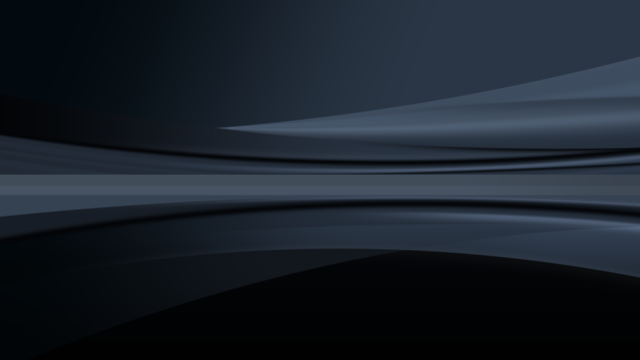
Give the GLSL for this background, as a Shadertoy shader.

```glsl
const vec3 INK = vec3(0.008, 0.014, 0.022);
const vec3 NIGHT = vec3(0.012, 0.040, 0.060);
const vec3 SLATE = vec3(0.165, 0.210, 0.270);
const vec3 STEEL = vec3(0.255, 0.315, 0.390);
const vec3 SILVER = vec3(0.380, 0.450, 0.560);

// Parabola through heights at the left, centre and right of the canvas
float arc(float x, float left, float mid, float right) {
    return left * (1.0 - x) * (1.0 - 2.0 * x)
         + 4.0 * mid * x * (1.0 - x)
         + right * x * (2.0 * x - 1.0);
}

// Antialiased mask of the area above an edge
float above(float d, float soft) {
    return smoothstep(-soft, soft, d);
}

// Soft line with separate falloff over and under it
float streak(float d, float over, float under) {
    float t = d / (d > 0.0 ? over : under);
    return exp(-t * t);
}

float hash(float n) {
    return fract(sin(n * 91.7) * 437.5);
}

float noise(float t) {
    float f = fract(t);
    return mix(hash(floor(t)), hash(floor(t) + 1.0), f * f * (3.0 - 2.0 * f));
}

// Diagonal dusk gradient
vec3 backdrop(vec2 p) {
    float t = smoothstep(0.08, 0.68, p.x + 0.22 * (0.85 - p.y));
    return mix(NIGHT, SLATE, t);
}

// Bright wedge opening to the right
vec3 wedge(vec2 p, float top, float bottom) {
    float t = clamp((p.y - bottom) / max(top - bottom, 0.01), 0.0, 1.0);
    vec3 col = mix(SLATE * 0.85, STEEL, smoothstep(0.0, 0.45, t));
    col *= 0.94 + 0.12 * noise(t * 9.0 + p.x * 2.0);
    float fold = p.y - arc(p.x, 0.52, 0.665, 0.727);
    float fade = smoothstep(0.55, 0.85, p.x);
    col *= 1.0 - 0.25 * fade * streak(fold, 0.006, 0.025);
    float sheen = p.y - arc(p.x, 0.60, 0.635, 0.675);
    return col + 0.045 * streak(sheen, 0.018, 0.025);
}

// Ribbons between the upper edge and the central bar
vec3 upperRibbons(vec2 p, float edge, float crease) {
    vec3 veil = mix(INK, SLATE * 0.92, smoothstep(-0.05, 0.62, p.x));
    veil += 0.035 * smoothstep(0.1, 0.4, p.x) * streak(p.y - crease - 0.012, 0.012, 0.004);
    float shade = smoothstep(0.5, 0.85, p.x);
    veil *= 1.0 - 0.8 * shade * streak(p.y - edge, 0.003, 0.010);

    vec3 lower = mix(SLATE * 0.75, SLATE, p.x);
    lower *= 0.92 + 0.16 * noise((p.y - crease) * 120.0);
    vec3 col = mix(lower, veil, above(p.y - crease, 0.004));
    float gleam = p.y - arc(p.x, 0.59, 0.527, 0.565);
    col = mix(col, SILVER, 0.6 * smoothstep(0.15, 0.75, p.x) * streak(gleam, 0.006, 0.008));
    col = mix(col, INK, 0.95 * streak(p.y - crease, 0.006, 0.007 + 0.005 * p.x));
    float seam = p.y - arc(p.x, 0.525, 0.514, 0.545);
    return mix(col, INK, 0.75 * smoothstep(0.2, 0.8, p.x) * streak(seam, 0.004, 0.005));
}

// Ribbons under the central bar
vec3 lowerRibbons(vec2 p, float crease) {
    float rim = arc(p.x, 0.398, 0.453, 0.435);
    vec3 col = mix(SLATE * 0.55, STEEL * 0.82, above(p.y - rim, 0.003));
    col = mix(col, SILVER, 0.6 * smoothstep(0.1, 0.65, p.x) * streak(p.y - rim + 0.003, 0.004, 0.007));

    vec3 body = mix(NIGHT * 0.8, SLATE * 0.82, smoothstep(0.0, 0.6, p.x));
    body *= mix(0.7, 1.05, smoothstep(0.22, 0.40, p.y));
    float layer = p.y - arc(p.x, 0.30, 0.370, 0.365);
    body *= 1.0 + 0.18 * (1.0 - above(layer, 0.003)) * smoothstep(0.2, 0.5, p.x);
    float fold = p.y - arc(p.x, 0.34, 0.405, 0.373);
    float fade = smoothstep(0.5, 0.8, p.x);
    body = mix(body, SILVER, 0.65 * fade * streak(fold, 0.006, 0.016));
    col = mix(body, col, above(p.y - crease, 0.004));
    return mix(col, INK, 0.93 * streak(p.y - crease, 0.010, 0.010));
}

// Overlapping dark hills along the bottom
vec3 hills(vec3 col, vec2 p, float soft) {
    float dome = p.y - arc(p.x, 0.206, 0.309, 0.229);
    float slope = p.y - arc(p.x, -0.03, 0.258, 0.370);
    float underDome = 1.0 - above(dome, soft);
    float underSlope = 1.0 - above(slope, soft);
    col *= 1.0 + 0.20 * underSlope * smoothstep(0.6, 0.9, p.x);
    col += 0.025 * streak(dome, 0.012, 0.003) * smoothstep(0.0, 0.3, p.x);
    vec3 blue = mix(NIGHT * 0.7, SLATE * 0.43, smoothstep(0.0, 0.45, p.x));
    blue *= mix(0.65, 1.0, smoothstep(0.0, 0.28, p.y));
    vec3 ground = INK * mix(0.35, 1.2, smoothstep(0.0, 0.3, p.y));
    ground += 0.03 * streak(dome, 0.01, 0.025);
    return mix(col, mix(blue, ground, underSlope), underDome);
}

void mainImage(out vec4 fragColor, in vec2 fragCoord) {
    vec2 p = fragCoord / iResolution.xy;
    float soft = 1.0 / iResolution.y;
    float wedgeTop = arc(p.x, 0.624, 0.6736, 0.843);
    float veilTop = arc(p.x, 0.738, 0.614, 0.590);
    float upperCrease = arc(p.x, 0.630, 0.551, 0.583);
    float lowerCrease = arc(p.x, 0.330, 0.428, 0.403);

    // Layers from back to front
    vec3 col = mix(wedge(p, wedgeTop, veilTop), backdrop(p), above(p.y - wedgeTop, soft));
    col = mix(upperRibbons(p, veilTop, upperCrease), col, above(p.y - veilTop, soft));
    vec3 bottom = hills(lowerRibbons(p, lowerCrease), p, soft);
    vec3 bar = vec3(0.265, 0.310, 0.365) * mix(1.05, 0.96, above(p.y - 0.484, soft));
    bar *= 1.0 - 0.12 * smoothstep(0.7, 1.0, p.x);
    col = mix(bar, col, above(p.y - 0.515, soft));
    col = mix(bottom, col, above(p.y - 0.458, soft));
    fragColor = vec4(col, 1.0);
}
```
